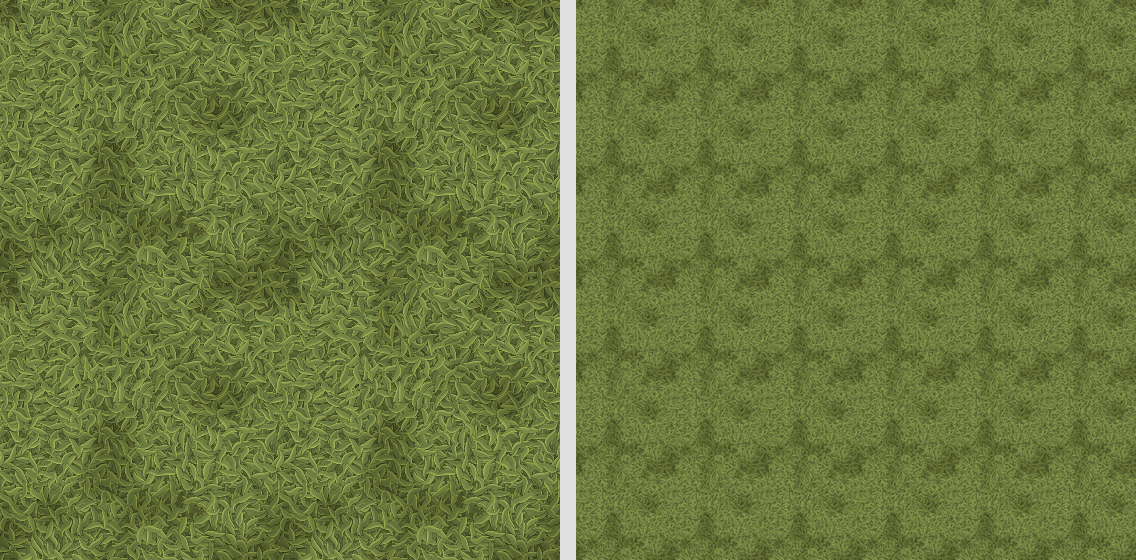
Left, the tile; right, the same tile 3 across and 3 down.
This texture is drawn by a Shadertoy shader. Its source:

```glsl
const float CELLS = 20.0;  // blade cells across one repeat
const int LAYERS = 6;

vec4 hash4(vec3 p) {
    vec4 q = fract(p.xyzx * vec4(0.1031, 0.1030, 0.0973, 0.1099));
    q += dot(q, q.wzxy + 33.33);
    return fract((q.xxyz + q.yzzw) * q.zywx);
}

// Value noise that wraps after a whole number of cells
float wrapNoise(vec2 p, float period) {
    vec2 i = floor(p), f = fract(p);
    f = f * f * (3.0 - 2.0 * f);
    vec2 a = mod(i, period), b = mod(i + 1.0, period);
    float low = mix(hash4(vec3(a, 71.0)).x, hash4(vec3(b.x, a.y, 71.0)).x, f.x);
    float high = mix(hash4(vec3(a.x, b.y, 71.0)).x, hash4(vec3(b, 71.0)).x, f.x);
    return mix(low, high, f.y);
}

// Paints one curved, tapering blade over the colour below it
vec3 paintBlade(vec3 under, vec2 d, vec4 form, vec4 tone, float height, float px) {
    float angle = 6.2832 * form.z;
    float c = cos(angle), s = sin(angle);
    d = vec2(c * d.x + s * d.y, c * d.y - s * d.x);

    // Spine: an arc plus an S-shaped sway
    float reach = mix(0.62, 0.86, form.w);
    float x = d.x / reach;
    float bend = 0.75 * (tone.x - 0.5);
    float sway = 0.32 * (tone.y - 0.5);
    float spine = bend * (x * x - 0.33) + sway * sin(3.0 * x);
    float slope = (2.0 * bend * x + 3.0 * sway * cos(3.0 * x)) / reach;
    float side = (d.y - spine) / sqrt(1.0 + slope * slope);

    float halfWidth = mix(0.15, 0.22, tone.z) * (1.0 - x * x) * (1.0 - 0.3 * x);
    float edge = halfWidth - abs(side);
    float ends = 1.0 - smoothstep(0.92, 1.1, abs(x));
    float cover = smoothstep(-0.5 * px, 0.5 * px, edge) * ends;

    // Dull body, one lit flank and a pale rim
    vec3 body = mix(vec3(0.37, 0.44, 0.235), vec3(0.45, 0.51, 0.26), tone.w);
    float flank = smoothstep(-0.5 * px, 0.5 * px, side - 0.25 * halfWidth);
    float rim = 1.0 - smoothstep(0.045 - 0.5 * px, 0.045 + 0.5 * px, edge);
    vec3 blade = mix(body, vec3(0.55, 0.61, 0.30), flank * mix(0.4, 0.95, form.x));
    blade = mix(blade, vec3(0.66, 0.71, 0.34), rim * mix(0.25, 0.9, flank));
    blade *= mix(0.78, 1.04, height);

    under *= 1.0 - 0.2 * ends * smoothstep(-0.12, 0.0, edge);
    return mix(under, blade, cover);
}

void mainImage(out vec4 fragColor, in vec2 fragCoord) {
    vec2 p = 2.0 * fragCoord / iResolution.xy;  // two repeats each way
    float px = 2.0 * CELLS / min(iResolution.x, iResolution.y);

    // Olive soil in the gaps
    vec3 color = mix(vec3(0.31, 0.34, 0.16), vec3(0.38, 0.41, 0.20),
                     wrapNoise(p * 80.0, 80.0));

    // Blades, from the deepest layer to the top one
    for (int layer = 0; layer < LAYERS; layer++) {
        float level = float(layer);
        vec2 grid = p * CELLS + level * vec2(0.37, 0.61);
        vec2 home = floor(grid);
        for (int j = -1; j <= 1; j++) {
            for (int i = -1; i <= 1; i++) {
                vec2 cell = home + vec2(i, j);
                vec2 id = mod(cell, CELLS);
                vec4 form = hash4(vec3(id, level + 3.0));
                vec4 tone = hash4(vec3(id, level + 37.0));
                color = paintBlade(color, grid - cell - form.xy, form, tone,
                                   level / float(LAYERS - 1), px);
            }
        }
    }

    // Broad dark patches and faint mottling
    float patches = 0.7 * wrapNoise(p * 5.0, 5.0) + 0.3 * wrapNoise(p * 11.0, 11.0);
    color *= mix(vec3(1.03), vec3(0.84, 0.83, 0.77), smoothstep(0.48, 0.82, patches));
    fragColor = vec4(color, 1.0);
}
```
